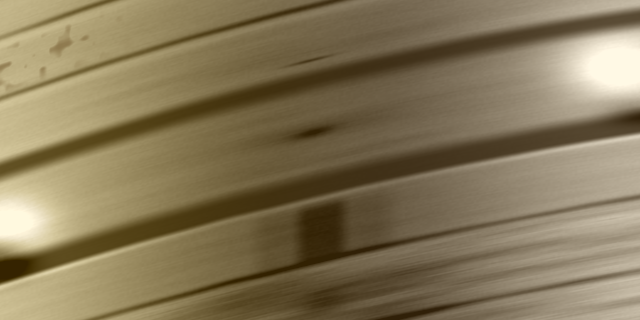
A Shadertoy shader for this texture:

```glsl
// Brushed brass rings curving across the view, with dark channels, fine grooves and soft glare.

const vec3 SHADOW = vec3(0.28, 0.22, 0.13);
const vec3 LIGHT = vec3(0.85, 0.81, 0.73);
const vec3 WARM_TINT = vec3(0.02, 0.01, -0.08);
const vec3 STAIN = vec3(0.45, 0.35, 0.18);

float hash(vec2 p) {
    vec3 q = fract(vec3(p.xyx) * 0.1031);
    q += dot(q, q.yzx + 33.33);
    return fract((q.x + q.y) * q.z);
}

float noise(vec2 p) {
    vec2 cell = floor(p), f = fract(p);
    f = f * f * (3.0 - 2.0 * f);
    return mix(mix(hash(cell), hash(cell + vec2(1, 0)), f.x),
               mix(hash(cell + vec2(0, 1)), hash(cell + vec2(1, 1)), f.x), f.y);
}

// Straightens the curved rings: constant along each ring, growing downward
float ringLevel(vec2 p) {
    float x = p.x;
    return (p.y + 0.74 * x - 0.25 * x * x) / (1.0 + 0.12 * x - 0.1 * x * x);
}

float blob(vec2 p, vec2 center, vec2 radius) {
    vec2 q = (p - center) / radius;
    return exp(-dot(q, q));
}

// Bell-shaped ridge around zero
float ridge(float offset, float width) {
    return exp(-offset * offset / (width * width));
}

// Span from lo to hi with its own softness at each end
float span(float x, float lo, float hi, float softLo, float softHi) {
    return smoothstep(lo - softLo, lo + softLo, x)
         * (1.0 - smoothstep(hi - softHi, hi + softHi, x));
}

// Broad light: dim in the middle, bright toward both sides
float sweep(float x, float level) {
    float left = 1.0 - smoothstep(-0.06, 0.46, x);
    float right = smoothstep(0.56, 1.04, x);
    float upper = 1.0 - smoothstep(0.15, 0.54, level);
    float lower = smoothstep(1.08, 1.2, level);
    return 0.23 + 0.66 * left + 0.56 * right
         + upper * (0.16 - 0.24 * left - 0.20 * right) - 0.06 * lower;
}

float brushing(vec2 rc) {
    float coarse = noise(rc * vec2(5.0, 45.0)) - 0.5;
    float fine = noise(rc * vec2(22.0, 220.0)) - 0.5;
    float grain = noise(rc * vec2(260.0, 190.0)) - 0.5;
    float lower = smoothstep(1.07, 1.12, rc.y);
    return coarse * (0.06 + 0.22 * lower) + fine * (0.03 + 0.06 * lower) + grain * 0.03;
}

// Dim reflections near the middle of the rings
float reflections(vec2 rc) {
    float shade = 0.28 * blob(rc, vec2(0.49, 0.693), vec2(0.030, 0.014));
    shade += 0.13 * blob(rc, vec2(0.49, 0.69), vec2(0.10, 0.026));
    shade += 0.30 * blob(rc, vec2(0.485, 0.473), vec2(0.035, 0.005));
    float plate = span(rc.y, 0.915, 1.08, 0.02, 0.012);
    shade += 0.25 * plate * span(rc.x, 0.467, 0.537, 0.016, 0.016);
    shade += 0.10 * plate * span(rc.x, 0.40, 0.61, 0.020, 0.025);
    shade += 0.20 * blob(rc, vec2(0.505, 1.215), vec2(0.038, 0.035));
    return shade;
}

void mainImage(out vec4 fragColor, in vec2 fragCoord) {
    vec2 p = fragCoord / iResolution.xy;
    p.y = 1.0 - p.y;
    float px = 1.0 / iResolution.y;
    vec2 rc = vec2(p.x, ringLevel(p));
    float level = rc.y + 0.004 * (noise(rc * vec2(14.0, 5.0)) - 0.5);

    float tone = sweep(p.x, level) + brushing(rc) - reflections(rc);

    // Glare at the two ends of the middle ring
    tone += 0.75 * blob(p, vec2(0.965, 0.21), vec2(0.085, 0.10));
    tone += 0.55 * blob(p, vec2(0.02, 0.70), vec2(0.065, 0.085));

    // Wide dark channels
    float upperChannel = span(level, 0.508, 0.562, 0.018, 0.024);
    float lowerChannel = span(level, 0.822, 0.888, 0.024, 0.006 + px);
    float channel = max(upperChannel, lowerChannel);
    tone = mix(tone, 0.27 * tone - 0.13, channel * 0.95);

    // Lit rims beside the channels, faint in the middle
    float side = smoothstep(0.1, 0.45, abs(p.x - 0.5));
    tone += (0.10 + 0.12 * side) * ridge(level - 0.898, 0.008);
    tone += 0.06 * ridge(level - 0.485, 0.020);

    // Thin grooves, each with a lit lower lip
    float grooves[4] = float[4](0.12, 0.31, 1.085, 1.31);
    for (int i = 0; i < 4; i++) {
        float offset = level - grooves[i];
        float depth = 0.26 + 0.24 * noise(vec2(p.x * 9.0, float(i) * 7.0));
        tone -= depth * ridge(offset, 0.008 + px * 0.5);
        tone += 0.08 * ridge(offset - 0.022, 0.014);
    }

    // Shaded ends of the lower channel
    tone -= 0.75 * blob(p, vec2(0.0, 0.82), vec2(0.045, 0.055));
    tone -= 0.45 * blob(p, vec2(1.0, 0.345), vec2(0.06, 0.04));

    vec3 color = mix(SHADOW, LIGHT, clamp(tone, -0.16, 1.28));
    float warmth = 1.0 - smoothstep(0.1, 0.7, p.x);
    color += WARM_TINT * warmth * (1.0 - 0.7 * smoothstep(0.9, 1.2, tone));

    // Brown wear on the upper left ring
    float wear = smoothstep(0.62, 0.95, noise(rc * vec2(75.0, 38.0) + 4.0));
    wear *= span(level, 0.16, 0.28, 0.03, 0.03) * (1.0 - smoothstep(0.06, 0.24, p.x));
    color = mix(color, STAIN, 0.7 * wear);

    fragColor = vec4(clamp(color, 0.0, 1.0), 1.0);
}
```
